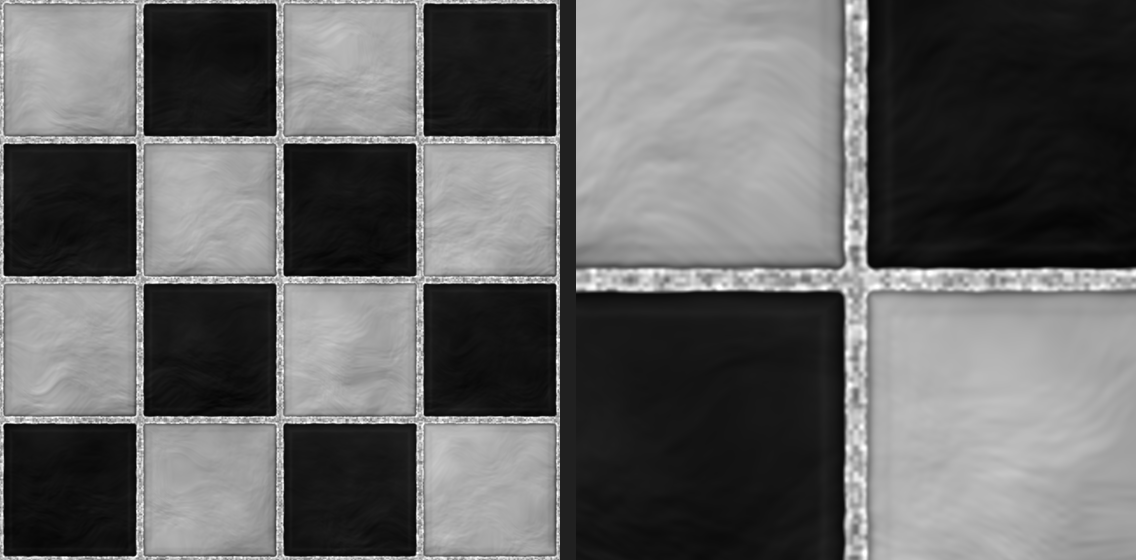
Left, the full canvas; right, a detail of the centre.
Write a WebGL 2 fragment shader that draws this pattern.

```glsl
#version 300 es
precision highp float;
// Draws a checkerboard of glazed light and black ceramic tiles with speckled grout.

uniform vec2 u_resolution;
out vec4 fragColor;

const float TILES = 4.0;         // repeats across and down
const float GROUT_HALF = 0.027;  // half joint width, in cells
const float CORNER = 0.018;      // tile corner radius, in cells

// Integer hash of a lattice point, from 0 to 1.
float hash(vec2 p, float seed) {
    uvec3 v = uvec3(p + 0.5, seed);
    uint n = v.x * 1597334677u ^ v.y * 3812015801u ^ v.z * 2798796415u;
    n = (n ^ (n >> 16)) * 2246822519u;
    n = (n ^ (n >> 13)) * 3266489917u;
    return float((n ^ (n >> 16)) >> 8) / 16777216.0;
}

// Value noise that wraps over a whole number of lattice cells.
float noise(vec2 uv, vec2 period, float seed) {
    vec2 p = uv * period, i = floor(p), f = fract(p);
    f = f * f * (3.0 - 2.0 * f);
    vec2 a = floor(mod(i + 0.5, period));
    vec2 b = floor(mod(i + 1.5, period));
    float low = mix(hash(a, seed), hash(vec2(b.x, a.y), seed), f.x);
    float high = mix(hash(vec2(a.x, b.y), seed), hash(b, seed), f.x);
    return mix(low, high, f.y);
}

float fbm(vec2 uv, vec2 period, float seed) {
    float sum = 0.0, weight = 0.5;
    for (int k = 0; k < 4; k++) {
        sum += weight * noise(uv, period, seed + float(k));
        period *= 2.0;
        weight *= 0.5;
    }
    return sum;
}

// Height of the hand-made glaze, warped into slanted ripples.
float glazeHeight(vec2 uv) {
    vec2 warp = vec2(noise(uv, vec2(16.0), 11.0), noise(uv, vec2(16.0), 12.0)) - 0.5;
    return fbm(uv + 0.05 * warp, vec2(20.0, 32.0), 21.0);
}

// Signed distance to the tile outline, positive inside.
float tileInset(vec2 q) {
    vec2 b = abs(q - 0.5) - (0.5 - GROUT_HALF - CORNER);
    return CORNER - length(max(b, 0.0)) - min(max(b.x, b.y), 0.0);
}

// A soft line centred on one inset distance.
float band(float x, float center, float width) {
    float t = (x - center) / width;
    return exp(-t * t);
}

float lightTile(vec2 q, float inset, float slope, float mottle, float tone) {
    float shade = 0.67 + 0.07 * (tone - 0.5);
    shade += 0.06 * (q.y - q.x) * (1.0 - 0.5 * q.y);
    shade += 0.20 * (mottle - 0.47) + 0.50 * slope * mix(1.0, 0.35, q.y);
    // Rolled rim, darkest on the right and bottom.
    float rimSide = 0.13 + 0.10 * smoothstep(-0.6, 0.6, q.x - q.y);
    shade -= rimSide * exp(-inset / 0.022);
    shade -= 0.16 * band(inset, 0.0, 0.012);
    return shade - 0.025 * band(inset, 0.05, 0.012);
}

float darkTile(vec2 q, float inset, float slope, float mottle, float tone) {
    float shade = 0.075 + 0.025 * (tone - 0.5) + 0.02 * (q.y - 0.5);
    shade += 0.10 * (mottle - 0.47) + 0.24 * slope * mix(1.0, 0.15, q.y);
    // Black rim with a faint sheen just inside it.
    shade += 0.025 * band(inset, 0.05, 0.012);
    return max(shade, 0.025) * smoothstep(-0.02, 0.035, inset);
}

// Sandy joint with paler lips along the tiles.
float groutShade(vec2 uv, float inset) {
    float coarse = noise(uv, vec2(160.0), 41.0);
    float grain = noise(uv, vec2(320.0), 42.0);
    float shade = 0.66 + 0.24 * (coarse - 0.5) + 0.34 * (grain - 0.5);
    return shade + 0.16 * band(inset, -0.009, 0.007);
}

void main() {
    vec2 uv = gl_FragCoord.xy / u_resolution;
    vec2 cell = floor(uv * TILES);
    vec2 q = fract(uv * TILES);
    float pixel = TILES / min(u_resolution.x, u_resolution.y);

    // Slightly uneven tile outline.
    float inset = tileInset(q) + 0.005 * (noise(uv, vec2(96.0), 5.0) - 0.5);
    float tone = hash(cell, 3.0);
    float mottle = fbm(uv, vec2(12.0), 31.0);

    // Relief lit from the upper left.
    float slope = glazeHeight(uv) - glazeHeight(uv + vec2(-0.002, 0.004));
    float ripple = mix(0.5, 1.2, noise(uv, vec2(8.0), 51.0));
    slope = clamp(slope * ripple, -0.2, 0.2);

    float isLight = mod(cell.x + cell.y, 2.0);
    float tile = isLight > 0.5
        ? lightTile(q, max(inset, 0.0), slope, mottle, tone)
        : darkTile(q, max(inset, 0.0), slope, mottle, tone);

    float edge = max(pixel, 0.006);
    float cover = smoothstep(-edge, edge, inset);
    float shade = mix(groutShade(uv, inset), tile, cover);
    fragColor = vec4(vec3(clamp(shade, 0.0, 1.0)), 1.0);
}
```
